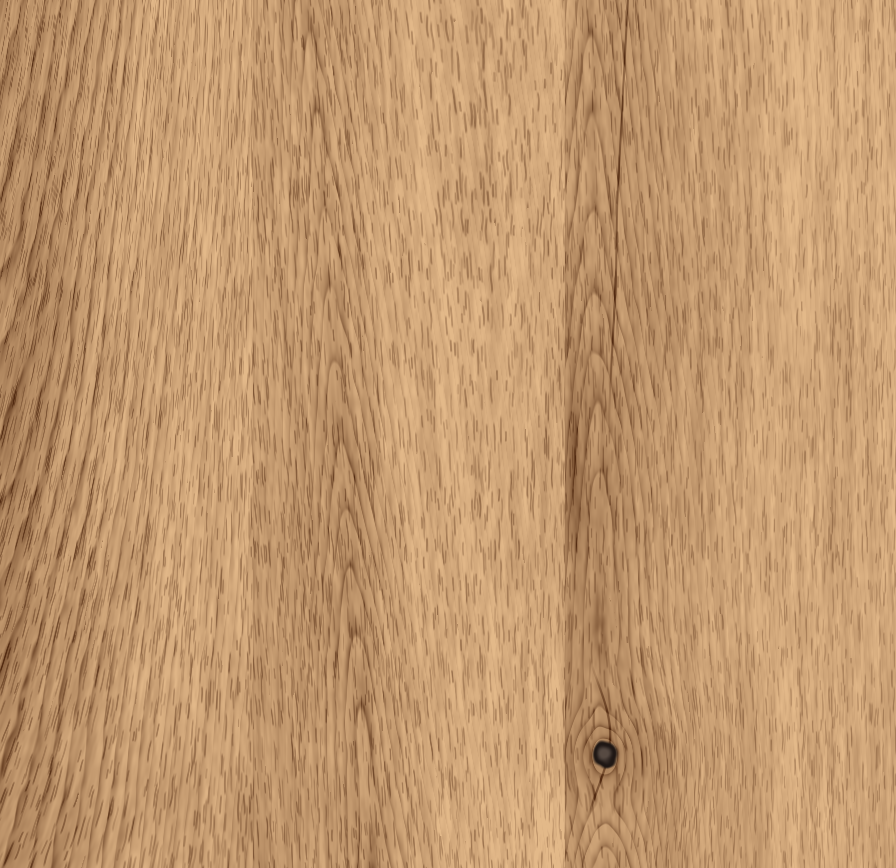
A Shadertoy shader for this texture:

```glsl
// Three upright oak planks: curved grain, tall arches and a knot with a crack.
// Each plank has a growth field whose contours are the dark rings; fine fibres
// and thin broken pores are laid along a gently bent grain direction.

#define SEAM_A 0.292
#define SEAM_B 0.651
#define KNOT vec2(0.697, 0.131)
#define RING_RATE 10.5
#define RING_DEPTH 0.62
#define PORE_DEPTH 0.60
#define PORE_LANE 0.0046
#define PORE_LENGTH 0.046
#define FIBRE_DEPTH 0.30
#define DARK_OAK vec3(0.52, 0.36, 0.23)
#define PALE_OAK vec3(0.85, 0.685, 0.505)

float hash(vec2 p) {
    return fract(sin(dot(p, vec2(127.1, 311.7))) * 43758.5453);
}

float noise(vec2 p) {
    vec2 i = floor(p), f = fract(p);
    f = f * f * (3.0 - 2.0 * f);
    return mix(mix(hash(i), hash(i + vec2(1, 0)), f.x),
               mix(hash(i + vec2(0, 1)), hash(i + vec2(1, 1)), f.x), f.y);
}

// Distance to the knot, slightly stretched upright
float knotDistance(vec2 p) {
    return length((p - KNOT) * vec2(1.0, 0.8));
}

// Growth field in x, strength of the rings in y
vec2 growth(vec2 p, int plank) {
    if (plank == 0)
        return vec2(2.0 * p.x + 15.0 * p.x * p.x - p.y,
                    mix(1.0, 0.45, smoothstep(0.08, 0.24, p.x)));
    if (plank == 1) {
        float side = p.x - 0.43 + 0.075 * p.y;
        return vec2(p.y + 7.5 * sqrt(side * side + 0.00006) + 25.0 * side * side,
                    0.2 + 0.75 * exp(-side * side / 0.003));
    }
    float side = p.x - 0.697 + 0.016 * p.y, d = knotDistance(p);
    float arch = p.y + 7.0 * sqrt(side * side + 0.0001) + 20.0 * side * side;
    return vec2(mix(arch, 9.0 * d, exp(-d * d / 0.0025)),
                0.2 + 0.7 * exp(-side * side / 0.007));
}

// Sideways coordinate that stays constant along the grain
float grainLane(vec2 p, int plank) {
    if (plank == 0) return p.x - 0.3 * (p.y - 0.3) * (1.0 - p.x / SEAM_A);
    if (plank == 1) return p.x + 0.06 * p.y * smoothstep(0.66, 0.45, p.x);
    float d = knotDistance(p);
    return p.x - 0.45 * (p.x - KNOT.x) * exp(-d * d / 0.008)
         + 0.03 * p.y * smoothstep(1.0, 0.7, p.x);
}

// Thin dashes scattered in narrow lanes
float pores(vec2 q, float pixel) {
    float ink = 0.0;
    for (int k = 0; k < 2; k++) {
        float layer = float(k);
        float lane = q.x / PORE_LANE + 0.5 * layer;
        float column = floor(lane);
        float along = q.y / PORE_LENGTH + 17.0 * hash(vec2(column, 3.0 + layer));
        vec2 cell = vec2(column, floor(along) + 60.0 * layer);
        float reach = mix(0.15, 0.5, hash(cell + 5.3));
        float t = (fract(along) - 0.5) / reach;
        float bend = 0.3 * (noise(vec2(column * 7.0, q.y * 60.0)) - 0.5);
        float shift = (fract(lane) - 0.5 + bend + 0.3 * (hash(cell + 9.1) - 0.5)) * PORE_LANE;
        float dash = smoothstep(0.0008 + 0.5 * pixel, 0.0008 - 0.5 * pixel, abs(shift));
        float crowd = noise(q * vec2(60.0, 3.0) + 20.0 * layer);
        float present = step(hash(cell + 1.7), 0.2 + 0.6 * crowd);
        ink = max(ink, dash * present * smoothstep(1.0, 0.6, abs(t)) * mix(0.4, 1.0, hash(cell + 2.9)));
    }
    return ink;
}

void mainImage(out vec4 fragColor, in vec2 fragCoord) {
    vec2 p = fragCoord / iResolution.y;
    float pixel = 1.0 / iResolution.y;
    int plank = p.x < SEAM_A ? 0 : (p.x < SEAM_B ? 1 : 2);
    vec2 seed = vec2(7.3, 3.1) * float(plank);
    vec2 q = vec2(grainLane(p, plank) + 0.006 * noise(p * vec2(9.0, 3.0) + seed), p.y);

    // Broad tone of each plank
    float tone = 0.70 + 0.21 * smoothstep(0.0, 0.16, p.x);
    if (plank == 1) tone = mix(0.74, 1.02, smoothstep(0.32, 0.62, p.x));
    if (plank == 2) tone = mix(0.74, 0.92, smoothstep(0.68, 0.92, p.x));
    tone += 0.19 * (noise(q * vec2(20.0, 2.0) + seed) - 0.5);
    tone += 0.10 * (noise(p * vec2(5.0, 3.0) + 4.0) - 0.5);

    // Fibres
    tone += FIBRE_DEPTH * (noise(q * vec2(230.0, 14.0) + seed) - 0.5);
    tone += 0.6 * FIBRE_DEPTH * (noise(q * vec2(420.0, 80.0) + seed) - 0.5);

    // Rings: a crisp edge that fades to one side
    vec2 g = growth(p, plank);
    float wobble = 0.16 * noise(p * vec2(9.0, 4.0) + seed) + 0.025 * noise(p * vec2(90.0, 30.0));
    float t = fract((g.x + wobble) * RING_RATE);
    float ring = smoothstep(0.0, 0.12, t) * pow(1.0 - t, 4.0) * 1.7;
    float broken = mix(0.35, 1.25, noise(q * vec2(200.0, 60.0) + seed));
    tone -= RING_DEPTH * g.y * ring * broken;
    tone -= PORE_DEPTH * pores(q + seed, pixel) * (plank == 2 ? 0.8 : 1.0);

    // Seams and the dark streak beside the second one
    float seam = min(abs(p.x - SEAM_A), abs(p.x - SEAM_B));
    tone -= 0.14 * smoothstep(0.0025, 0.0, seam);
    float streak = exp(-pow((p.x - 0.664) / 0.012, 2.0) - pow((p.y - 0.47) / 0.14, 2.0));
    if (plank == 2) tone -= 0.75 * streak * noise(q * vec2(150.0, 12.0));

    // Crack from the top edge, and its short end through the knot
    float crackX = 0.676 + 0.048 * p.y + 0.004 * (noise(vec2(p.y * 9.0, 2.0)) - 0.5);
    float crack = smoothstep(0.0008 + pixel, 0.0004, abs(p.x - crackX)) * smoothstep(0.48, 0.62, p.y);
    float tailX = KNOT.x - 0.008 + 0.014 * sin(p.y * 26.0 - 2.4);
    float tail = smoothstep(0.001 + pixel, 0.0005, abs(p.x - tailX))
               * smoothstep(0.05, 0.09, p.y) * smoothstep(0.25, 0.18, p.y);
    tone -= 0.75 * crack + 0.7 * tail;

    // Knot: brown halo, black rim and a grey core
    float d = length(p - KNOT) + 0.005 * (noise(p * 110.0) - 0.5);
    tone -= 0.25 * exp(-d * d / 0.0022);
    vec3 color = mix(DARK_OAK, PALE_OAK, clamp(tone, -0.6, 1.12));
    vec3 core = mix(vec3(0.34, 0.29, 0.26), vec3(0.12, 0.09, 0.08), smoothstep(0.003, 0.011, d));
    color = mix(color, core, smoothstep(0.017, 0.012, d));
    fragColor = vec4(color, 1.0);
}
```
